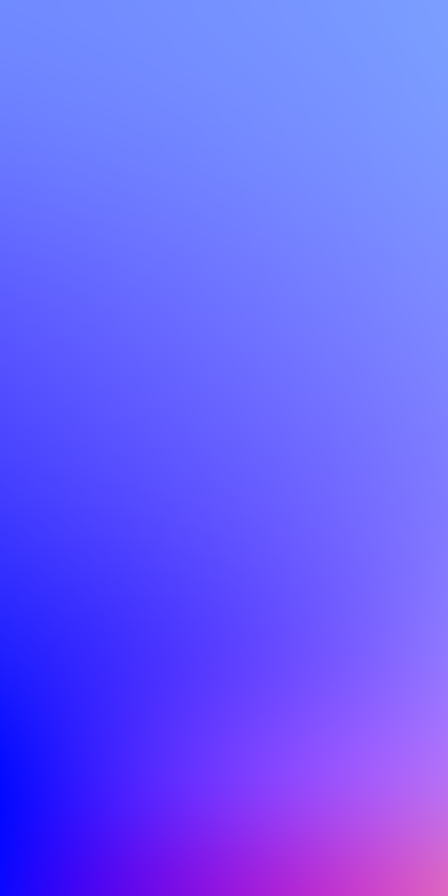
Give the GLSL for this background, as a Shadertoy shader.

```glsl
// Soft mesh gradient: pale blue sky, deep blue left edge, violet and pink lower right.

// Control colours from bottom to top along the left edge, centre and right edge.
const vec3 LEFT[6] = vec3[6](
    vec3(0.04, 0.03, 1.00), vec3(0.01, 0.04, 1.00), vec3(0.13, 0.13, 1.00),
    vec3(0.26, 0.24, 1.00), vec3(0.36, 0.36, 1.00), vec3(0.44, 0.54, 1.00));
const vec3 CENTRE[6] = vec3[6](
    vec3(0.58, 0.08, 0.87), vec3(0.46, 0.22, 1.00), vec3(0.35, 0.25, 1.00),
    vec3(0.385, 0.345, 1.00), vec3(0.43, 0.45, 1.00), vec3(0.46, 0.57, 1.00));
const vec3 RIGHT[6] = vec3[6](
    vec3(0.87, 0.40, 0.75), vec3(0.71, 0.44, 0.96), vec3(0.56, 0.47, 1.00),
    vec3(0.50, 0.48, 1.00), vec3(0.49, 0.54, 1.00), vec3(0.48, 0.62, 1.00));

// Quadratic blend across one row of the mesh.
vec3 rowColor(int row, float x) {
    int i = clamp(row, 0, 5);
    return LEFT[i] * (1.0 - x) * (1.0 - 2.0 * x)
         + CENTRE[i] * 4.0 * x * (1.0 - x)
         + RIGHT[i] * x * (2.0 * x - 1.0);
}

// Catmull-Rom curve from b to c.
vec3 spline(vec3 a, vec3 b, vec3 c, vec3 d, float t) {
    return b + 0.5 * t * (c - a + t * (2.0 * a - 5.0 * b + 4.0 * c - d
         + t * (3.0 * (b - c) + d - a)));
}

void mainImage(out vec4 fragColor, in vec2 fragCoord) {
    vec2 uv = fragCoord / iResolution.xy;

    // Rows lie closer together near the bottom, where the hue changes fastest.
    float height = 5.0 * uv.y * (1.6 - 0.6 * uv.y);
    int row = int(min(floor(height), 4.0));

    vec3 color = spline(rowColor(row - 1, uv.x), rowColor(row, uv.x),
                        rowColor(row + 1, uv.x), rowColor(row + 2, uv.x),
                        height - float(row));
    fragColor = vec4(clamp(color, 0.0, 1.0), 1.0);
}
```
